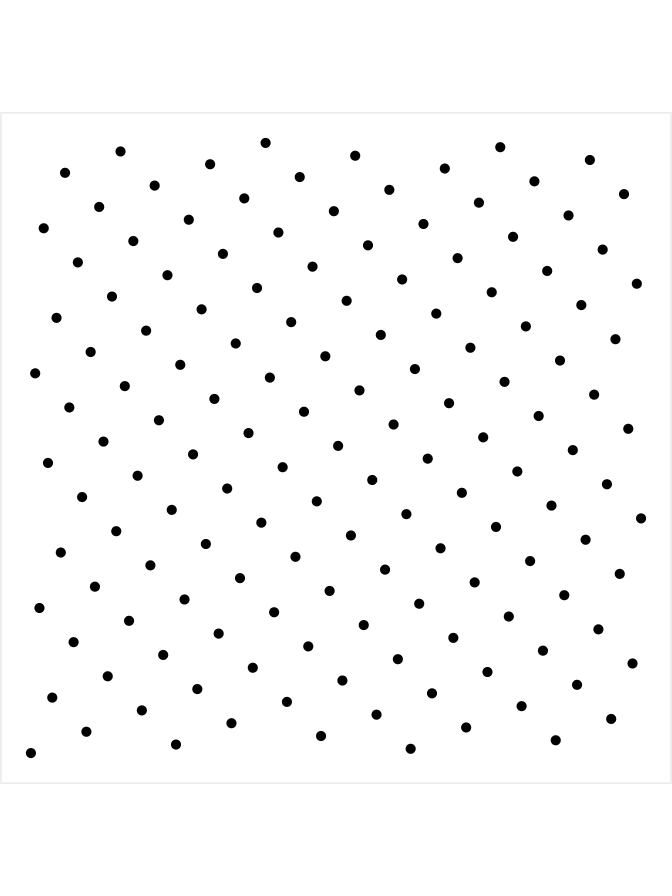
A Shadertoy shader for this pattern:

```glsl
// Fibonacci lattice of 144 black dots in a faintly outlined white square.

const int   DOT_COUNT   = 144;       // Fibonacci number: dots across and down
const int   LATTICE_MUL = 89;        // preceding Fibonacci number
const float LATTICE_SPAN = 0.9143;   // lattice width, in square sides
const float DOT_RADIUS  = 0.0075;
const float FRAME_WIDTH = 0.0026;
const vec3  PAPER_COLOR = vec3(1.0);
const vec3  FRAME_COLOR = vec3(0.925);
const vec3  DOT_COLOR   = vec3(0.0);

// Centre of dot i: one dot in every column and every row.
vec2 latticePoint(int i) {
    vec2 cell = vec2(i, (i * LATTICE_MUL) % DOT_COUNT);
    return ((cell + 0.5) / float(DOT_COUNT) - 0.5) * LATTICE_SPAN;
}

// Signed distance to a centred square.
float squareDistance(vec2 p, float halfSide) {
    vec2 q = abs(p) - halfSide;
    return length(max(q, 0.0)) + min(max(q.x, q.y), 0.0);
}

// Antialiased fill of a signed distance.
float coverage(float d, float pixel) {
    return clamp(0.5 - d / pixel, 0.0, 1.0);
}

void mainImage(out vec4 fragColor, in vec2 fragCoord) {
    float side = min(iResolution.x, iResolution.y);
    float pixel = 1.0 / side;
    vec2 p = (fragCoord - 0.5 * iResolution.xy) / side;

    // Outline just inside the square
    float edge = squareDistance(p, 0.5 - 0.5 * FRAME_WIDTH);
    float frame = coverage(abs(edge) - 0.5 * FRAME_WIDTH, pixel);
    vec3 color = mix(PAPER_COLOR, FRAME_COLOR, frame);

    // Nearest dot
    float nearest = 1e3;
    for (int i = 0; i < DOT_COUNT; i++) {
        nearest = min(nearest, distance(p, latticePoint(i)));
    }
    color = mix(color, DOT_COLOR, coverage(nearest - DOT_RADIUS, pixel));

    fragColor = vec4(color, 1.0);
}
```
